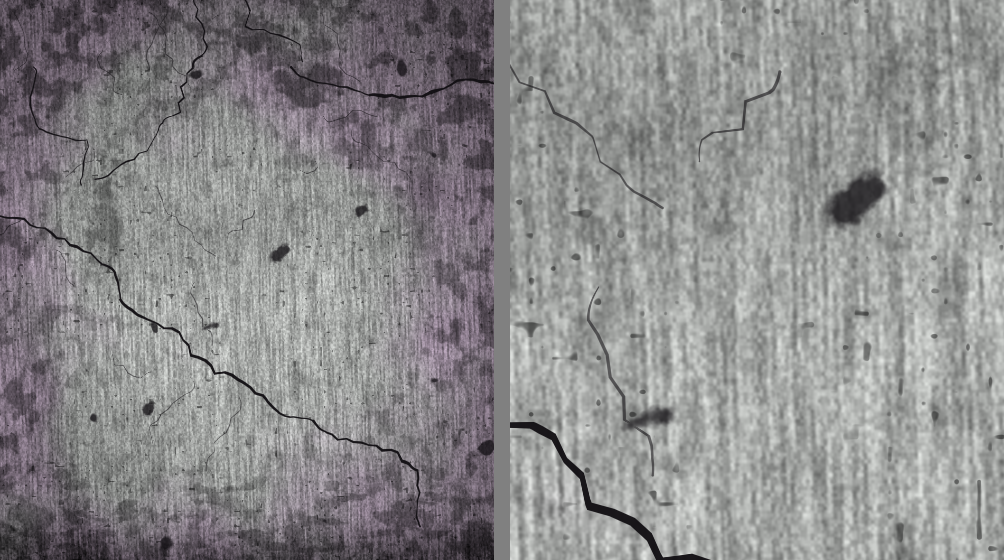
Left, the full canvas; right, a detail of the centre.
Write a WebGL 1 fragment shader that draws this texture.

```glsl
precision highp float;
// Weathered grey concrete wall with brushed grain, violet edges, stains and dark cracks.
uniform vec2 u_resolution;

#define LIGHT 0.625
#define VIGNETTE 0.27
#define GRAIN 0.30
#define STREAK 0.25
#define MOTTLE 0.20
#define CRACK_WIDTH 0.0021
#define HAIR_WIDTH 0.0007
#define HAIRLINES 22
#define BLOTS 14
#define VIOLET vec3(1.04, 0.93, 1.05)
#define PALE vec3(0.995, 1.01, 0.995)
#define INK vec3(0.065, 0.055, 0.07)

float hash(vec2 p) {
  vec3 q = fract(p.xyx * 0.1031);
  q += dot(q, q.yzx + 33.33);
  return fract((q.x + q.y) * q.z);
}

vec2 hash2(float n) { return vec2(hash(vec2(n, 17.0)), hash(vec2(n, 71.0))); }

float noise(vec2 p) {
  vec2 i = floor(p), f = fract(p);
  f *= f * (3.0 - 2.0 * f);
  return mix(mix(hash(i), hash(i + vec2(1, 0)), f.x),
             mix(hash(i + vec2(0, 1)), hash(i + 1.0), f.x), f.y);
}

float fbm(vec2 p) {
  float sum = 0.0, amp = 0.5;
  for (int i = 0; i < 5; i++) {
    sum += amp * noise(p);
    p = mat2(1.6, 1.2, -1.2, 1.6) * p + 7.3;
    amp *= 0.5;
  }
  return sum / 0.97;
}

// Angular one-dimensional noise, centred on zero.
float zigzag(float s, float seed) {
  float i = floor(s);
  return mix(hash(vec2(i, seed)), hash(vec2(i + 1.0, seed)), s - i) - 0.5;
}

// Coverage of a jagged crack running from a to b.
float crack(vec2 p, vec2 a, vec2 b, float wander, float width) {
  float len = distance(a, b), seed = floor(dot(a, vec2(910.0, 570.0))) + 40.0;
  vec2 dir = (b - a) / len, r = p - a;
  float s = dot(r, dir), t = clamp(s / len, 0.0, 1.0);
  float bend = zigzag(s * 19.0 + 50.0, seed) + 0.3 * zigzag(s * 75.0 + 50.0, seed);
  float side = dot(r, vec2(-dir.y, dir.x)) - wander * bend * min(1.0, 8.0 * t * (1.0 - t));
  float w = width * (1.0 + 0.9 * zigzag(s * 45.0 + 90.0, seed));
  float px = 0.7 / u_resolution.y;
  return 1.0 - smoothstep(w - px, w + px, length(vec2(side, s - t * len)));
}

// Soft ragged patch.
float stain(vec2 p, vec2 centre, vec2 size, float ragged) {
  float d = length((p - centre) / size) + ragged;
  return 1.0 - smoothstep(0.55, 1.15, d);
}

float mainCracks(vec2 p) {
  float w = CRACK_WIDTH;
  float c = crack(p, vec2(-0.01, 0.62), vec2(0.2, 0.52), 0.035, w);
  c = max(c, crack(p, vec2(0.2, 0.52), vec2(0.215, 0.465), 0.015, w));
  c = max(c, crack(p, vec2(0.215, 0.465), vec2(0.56, 0.248), 0.045, w));
  c = max(c, crack(p, vec2(0.56, 0.248), vec2(0.745, 0.16), 0.025, w));
  c = max(c, crack(p, vec2(0.745, 0.16), vec2(0.75, 0.06), 0.015, w * 0.6));
  c = max(c, crack(p, vec2(0.52, 0.88), vec2(0.66, 0.83), 0.02, w * 0.8));
  c = max(c, crack(p, vec2(0.66, 0.83), vec2(0.9, 0.85), 0.035, w * 1.2));
  c = max(c, crack(p, vec2(0.35, 1.01), vec2(0.36, 0.9), 0.03, w * 0.7));
  c = max(c, crack(p, vec2(0.36, 0.9), vec2(0.29, 0.78), 0.04, w * 0.7));
  c = max(c, crack(p, vec2(0.29, 0.78), vec2(0.17, 0.68), 0.05, w * 0.6));
  c = max(c, crack(p, vec2(0.06, 0.88), vec2(0.07, 0.77), 0.025, w * 0.6));
  c = max(c, crack(p, vec2(0.07, 0.77), vec2(0.155, 0.75), 0.01, w * 0.5));
  c = max(c, crack(p, vec2(0.155, 0.75), vec2(0.145, 0.67), 0.02, w * 0.6));
  return max(c, crack(p, vec2(0.42, 1.01), vec2(0.54, 0.89), 0.06, w * 0.6));
}

void main() {
  vec2 p = gl_FragCoord.xy / u_resolution.y;
  float broad = fbm(p * 5.0), rough = fbm(p * 38.0 + 9.0);

  // Broad light, darker and more violet towards the edges
  float edge = length((p - vec2(0.42, 0.43)) / 0.62) + 0.5 * (broad - 0.5);
  float rim = smoothstep(0.3, 1.1, edge);
  float tone = LIGHT - VIGNETTE * rim - MOTTLE * (0.5 - broad);
  tone -= 0.16 * smoothstep(0.09, 0.0, p.y + 0.06 * (broad - 0.5));
  tone -= 0.09 * smoothstep(0.05, 0.0, abs(p.x - 0.15 + 0.22 * p.y)) * smoothstep(0.6, 0.4, p.y);

  // Brushed vertical streaks and fine grit
  vec2 q = vec2(p.x + 0.03 * p.y + 0.002 * noise(p * 18.0), p.y);
  float streak = noise(q * vec2(330.0, 24.0)) - 0.5;
  float grit = 0.65 * noise(q * vec2(430.0, 250.0)) + 0.35 * noise(p * 500.0 + 3.0) - 0.5;
  tone += (STREAK * streak * (0.4 + broad) + GRAIN * grit) * (1.0 - 0.25 * rim);

  // Stains, smudges and pits
  float ragged = 2.6 * (rough - 0.5);
  float dirt = smoothstep(0.58, 0.74, rough + 0.12 * rim) * (0.3 + 0.7 * rim);
  dirt = max(dirt, stain(p, vec2(0.46, 0.93), vec2(0.055, 0.022), ragged));
  dirt = max(dirt, stain(p, vec2(0.55, 0.85), vec2(0.05, 0.035), ragged));
  dirt = max(dirt, 0.7 * stain(p, vec2(0.19, 0.6), vec2(0.03, 0.1), ragged));
  dirt = max(dirt, 0.5 * stain(p, vec2(0.75, 0.63), vec2(0.025, 0.1), ragged));
  float smudge = smoothstep(0.6, 0.72, fbm(p * vec2(22.0, 45.0)));
  dirt = max(dirt, 0.75 * smudge * smoothstep(0.2, 0.1, p.y));
  float pits = smoothstep(0.86, 0.95, noise(p * 150.0)) * smoothstep(0.4, 0.65, noise(p * 14.0));
  tone *= (1.0 - 0.42 * dirt) * (1.0 - 0.45 * pits);

  // Scattered chips and hairline cracks
  float ink = mainCracks(p), hair = 0.0;
  for (int i = 0; i < BLOTS; i++) {
    vec2 h = hash2(float(i) + 3.0), k = hash2(float(i) + 60.0);
    vec2 r = p - h * vec2(0.88, 1.0);
    r.x -= r.y * (k.x - 0.3);
    ink = max(ink, 0.8 * stain(r, vec2(0.0), mix(vec2(0.005), vec2(0.016), k), ragged));
  }
  for (int i = 0; i < HAIRLINES; i++) {
    vec2 h = hash2(float(i) + 120.0), k = hash2(float(i) + 200.0) - 0.5;
    vec2 a = vec2(h.x * 0.88, 1.0 - 0.75 * h.y * h.y);
    hair = max(hair, crack(p, a, a + 0.22 * k + vec2(0.02, -0.03), 0.04, HAIR_WIDTH));
  }
  ink = max(ink, 0.6 * hair);

  vec3 wall = tone * mix(PALE, VIOLET, smoothstep(0.15, 0.9, rim + 0.7 * (broad - 0.45)));
  gl_FragColor = vec4(mix(wall, INK, 0.95 * ink), 1.0);
}
```
